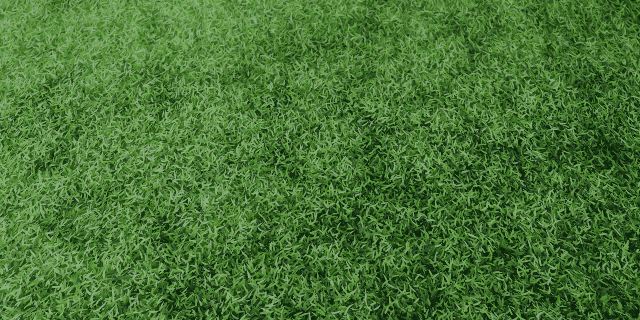
A WebGL 1 fragment shader for this texture:

```glsl
precision highp float;
// Dense lawn of short curved grass blades, seen at a slant in soft side light.
uniform vec2 u_resolution;

vec2 hash2(vec2 p) {
  vec3 a = fract(vec3(p.xyx) * vec3(0.1031, 0.1030, 0.0973));
  a += dot(a, a.yzx + 33.33);
  return fract((a.xx + a.yz) * a.zy);
}

// Distance to the nearest scattered clump centre
float clumpDistance(vec2 p) {
  float nearest = 2.0;
  for (int y = -1; y <= 1; y++) {
    for (int x = -1; x <= 1; x++) {
      vec2 cell = floor(p) + vec2(x, y);
      nearest = min(nearest, length(cell + hash2(cell + 300.0) - p));
    }
  }
  return nearest;
}

// Shadow to sunlit green, tone from 0 to 4
vec3 grassColor(float tone) {
  vec3 c = mix(vec3(0.05, 0.15, 0.04), vec3(0.15, 0.32, 0.085), clamp(tone, 0.0, 1.0));
  c = mix(c, vec3(0.26, 0.48, 0.14), clamp(tone - 1.0, 0.0, 1.0));
  c = mix(c, vec3(0.38, 0.61, 0.24), clamp(tone - 2.0, 0.0, 1.0));
  return mix(c, vec3(0.48, 0.67, 0.38), clamp(tone - 3.0, 0.0, 1.6));
}

void main() {
  vec2 p = gl_FragCoord.xy / u_resolution.y;

  // Ground plane: blades shrink towards the top
  float depth = 1.0 + 0.5 * p.y;
  vec2 ground = 44.0 * vec2((p.x - 1.0) * depth, p.y * (1.0 + 0.25 * p.y)) + 200.0;
  float far = smoothstep(0.55, 1.0, p.y);
  float soft = 44.0 * depth / u_resolution.y * 0.5 + 0.06 * far;

  // Broad light from the upper left, with uneven patches
  float light = 0.8 * (p.y - 0.5) - 0.65 * (p.x - 1.0);
  light += 0.28 * sin(p.x * 5.0 + 2.0 * sin(p.y * 4.0)) * sin(p.y * 7.0 + p.x * 2.0);
  light += 0.2 * sin(p.x * 13.0 - p.y * 9.0 + 2.0 * sin(p.x * 6.0 + p.y * 11.0));
  light -= 1.4 * (clumpDistance(ground / 5.0) - 0.45);

  vec3 color = grassColor(0.3 + light + 0.6 * far);

  // Blades, painted from the roots up to the top layer
  for (int i = 0; i < 7; i++) {
    float layer = float(i);
    vec2 q = ground + layer * vec2(0.37, 0.71);
    for (int y = 1; y >= -1; y--) {
      for (int x = -1; x <= 1; x++) {
        vec2 cell = floor(q) + vec2(x, y);
        vec2 seed = cell + layer * vec2(137.0, 71.0);
        vec2 place = hash2(seed);
        vec2 shape = hash2(seed + 517.3);
        vec2 tint = hash2(seed + 911.7);

        float lean = (shape.x - 0.45) * 2.9;
        vec2 up = vec2(sin(lean), cos(lean));
        vec2 d = q - cell - place;
        float halfLength = 0.5 + 0.3 * shape.y;
        float along = dot(d, up) / halfLength;
        float bend = (tint.y - 0.5) * 0.35 * along * along;
        float across = abs(d.x * up.y - d.y * up.x - bend);

        // Narrow taper to the tip, blunt root
        float width = 0.13 * (1.0 - smoothstep(-0.2, 1.1, along) * 0.75);
        float blade = 1.0 - smoothstep(width - soft, width + soft, across);
        blade *= 1.0 - smoothstep(1.0 - soft, 1.0 + soft, abs(along));

        float tone = 1.2 + 0.3 * layer + light + 0.5 * along;
        tone += (tint.x - 0.5) * (3.8 - 1.2 * far);
        vec3 green = grassColor(tone);
        green += vec3(0.015, -0.025, 0.055) * step(0.6, fract(tint.y * 7.0)) * clamp(tone, 0.0, 1.0);
        color = mix(color, green, blade);
      }
    }
  }
  gl_FragColor = vec4(color, 1.0);
}
```
